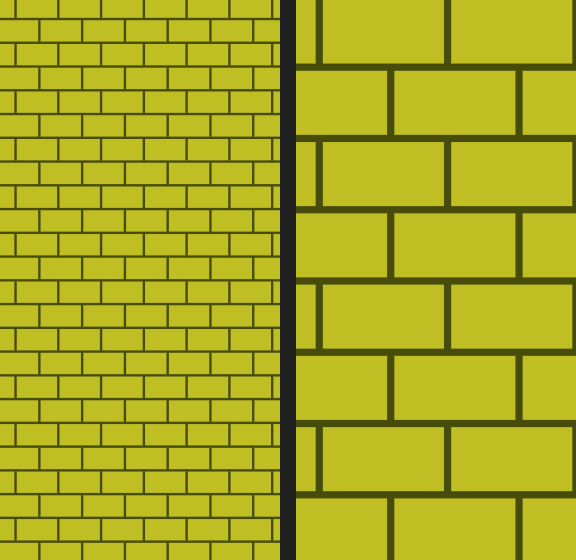
Left, the full canvas; right, a detail of the centre.
Give the GLSL for this texture, as a Shadertoy shader.

```glsl
// Distance from x to the nearest multiple of period
float lineDistance(float x, float period) {
    return abs(mod(x + 0.5 * period, period) - 0.5 * period);
}

void mainImage(out vec4 fragColor, in vec2 fragCoord) {
    vec2 uv = fragCoord / iResolution.x;
    float pixel = 1.0 / iResolution.x;
    vec2 brick = vec2(0.15276, 0.08484);

    // Running bond: alternate courses shift slightly more than half a brick
    vec2 p = uv - vec2(0.0555, 0.0656);
    float course = floor(p.y / brick.y);
    p.x -= mod(course, 2.0) * 0.557 * brick.x;

    // Mortar joints of even width, with edges one pixel soft
    float joint = min(lineDistance(p.x, brick.x), lineDistance(p.y, brick.y));
    float mortar = clamp((0.0043 - joint) / pixel + 0.5, 0.0, 1.0);

    vec3 brickColor = vec3(0.75, 0.75, 0.14);
    vec3 mortarColor = vec3(0.28, 0.30, 0.04);
    fragColor = vec4(mix(brickColor, mortarColor, mortar), 1.0);
}
```
